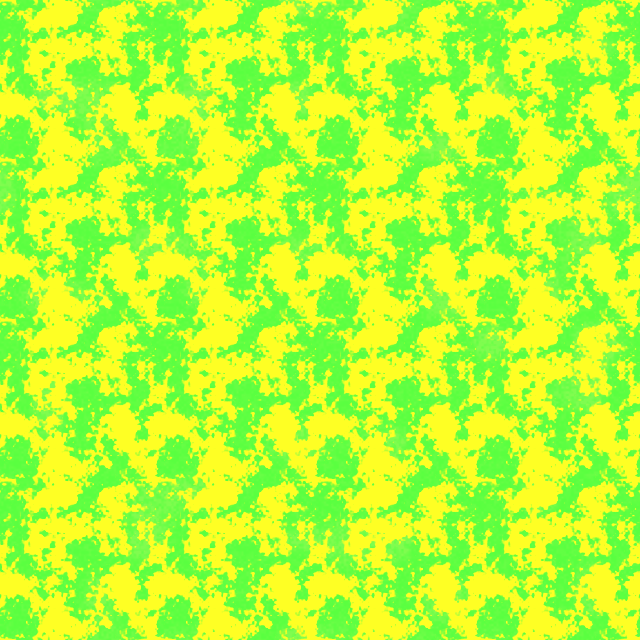
Reproduce this texture procedurally as a three.js fragment shader.

```glsl
varying vec2 vUv;

const vec3 YELLOW = vec3(0.995, 1.0, 0.14);
const vec3 GREEN = vec3(0.35, 1.0, 0.25);
const vec3 PALE_GREEN = vec3(0.5, 0.99, 0.31);
const float REPEATS = 4.0;
const float THRESHOLD = 0.497;
const float EDGE_SOFTNESS = 0.05;

float hash(vec2 cell, float seed) {
  return fract(sin(dot(cell, vec2(127.1, 311.7)) + seed * 74.7) * 43758.5);
}

// Value noise that wraps after a whole number of cells
float wrapNoise(vec2 p, float period, float seed) {
  vec2 grid = p * period;
  vec2 cell = floor(grid);
  vec2 f = fract(grid);
  vec2 w = f * f * (3.0 - 2.0 * f);
  vec2 c0 = mod(cell, period);
  vec2 c1 = mod(cell + 1.0, period);
  float low = mix(hash(c0, seed), hash(vec2(c1.x, c0.y), seed), w.x);
  float high = mix(hash(vec2(c0.x, c1.y), seed), hash(c1, seed), w.x);
  return mix(low, high, w.y);
}

float wrapFbm(vec2 p, float period, float seed) {
  float sum = 0.0;
  float total = 0.0;
  float amplitude = 1.0;
  for (int i = 0; i < 4; i++) {
    sum += amplitude * wrapNoise(p, period, seed + float(i) * 17.0);
    total += amplitude;
    amplitude *= 0.86;
    period *= 2.0;
  }
  return sum / total;
}

// Soft elliptical mass, wrapped inside one repeat
float mass(vec2 p, vec2 center, vec2 radius) {
  vec2 d = (fract(p - center + 0.5) - 0.5) / radius;
  return exp(-dot(d, d));
}

// Broad yellow (positive) and green (negative) areas of a repeat
float broadShape(vec2 p) {
  float yellow = mass(p, vec2(0.38, 0.55), vec2(0.08, 0.25))
               + mass(p, vec2(0.14, 0.36), vec2(0.22, 0.06))
               + mass(p, vec2(0.87, 0.19), vec2(0.12, 0.15))
               + mass(p, vec2(0.70, 0.83), vec2(0.08, 0.08))
               + mass(p, vec2(0.39, 0.01), vec2(0.07, 0.15))
               + mass(p, vec2(0.75, 0.39), vec2(0.11, 0.08))
               + mass(p, vec2(0.48, 0.72), vec2(0.18, 0.07))
               + mass(p, vec2(0.27, 0.08), vec2(0.09, 0.07));
  float green = mass(p, vec2(0.55, 0.46), vec2(0.10, 0.13))
              + mass(p, vec2(0.54, 0.97), vec2(0.10, 0.13))
              + mass(p, vec2(0.09, 0.02), vec2(0.10, 0.20))
              + mass(p, vec2(0.26, 0.24), vec2(0.07, 0.08))
              + mass(p, vec2(0.17, 0.51), vec2(0.15, 0.09))
              + mass(p, vec2(0.05, 0.85), vec2(0.12, 0.10));
  return 0.14 * (yellow - green);
}

// Faded patches and fine grain that vary across the whole canvas
vec3 wornGreen(vec2 uv) {
  float patches = smoothstep(0.6, 0.95, wrapNoise(uv, 13.0, 71.0));
  float grain = wrapNoise(uv, 256.0, 93.0);
  float fade = patches * mix(0.4, 1.3, grain) + 0.4 * grain * grain;
  return mix(GREEN, PALE_GREEN, clamp(fade, 0.0, 1.0));
}

void main() {
  vec2 tile = fract(vUv * REPEATS);

  // Ragged splotches
  float field = wrapFbm(tile, 9.0, 5.0) + broadShape(tile);
  float yellowMask = smoothstep(THRESHOLD - EDGE_SOFTNESS, THRESHOLD + EDGE_SOFTNESS, field);

  gl_FragColor = vec4(mix(wornGreen(vUv), YELLOW, yellowMask), 1.0);
}
```
